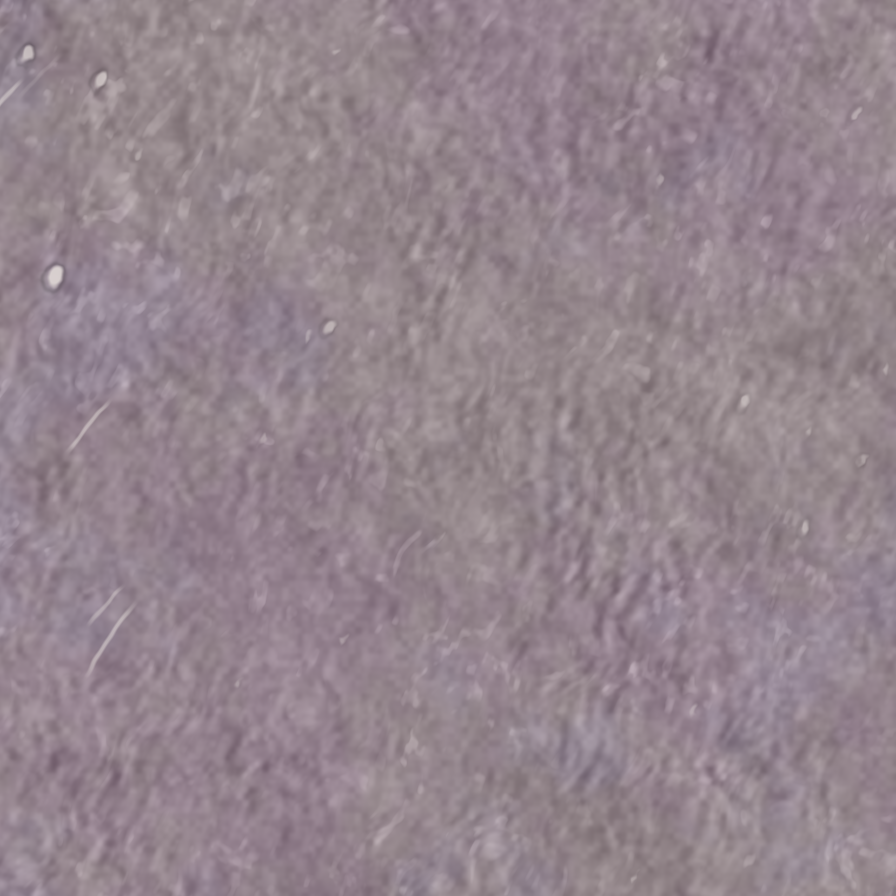
Reproduce this texture procedurally as a Shadertoy shader.

```glsl
// Weathered mauve stone: broad grey, violet and blue stains under soft mottling,
// with a slanted embossed grain, pale crumbs, a few chips and thin scratches.
// Value noise gives the stains and grain; hashed cells and a loop place the marks.

#define GRAIN_SCALE 80.0
#define GRAIN_TILT -0.42
#define GRAIN_DEPTH 0.046
#define MOTTLE_DEPTH 0.050
#define FINE_DEPTH 0.026
#define CRUMB_DEPTH 0.085
#define CHIP_CELLS 11.0
#define CHIP_SHARE 0.22
#define SCRATCH_COUNT 5
#define GREY vec3(0.583, 0.532, 0.546)
#define VIOLET vec3(0.573, 0.500, 0.552)
#define BLUE vec3(0.575, 0.530, 0.598)

const vec3 PALE = vec3(0.88, 0.85, 0.84);

float hash(vec2 p) {
    vec3 q = fract(p.xyx * 0.1031);
    q += dot(q, q.yzx + 33.33);
    return fract((q.x + q.y) * q.z);
}

mat2 rotation(float angle) {
    float c = cos(angle), s = sin(angle);
    return mat2(c, -s, s, c);
}

// Smooth value noise from -1 to 1.
float noise(vec2 p) {
    vec2 cell = floor(p), f = fract(p);
    f = f * f * f * (f * (f * 6.0 - 15.0) + 10.0);
    float low = mix(hash(cell), hash(cell + vec2(1, 0)), f.x);
    float high = mix(hash(cell + vec2(0, 1)), hash(cell + vec2(1, 1)), f.x);
    return mix(low, high, f.y) * 2.0 - 1.0;
}

float fbm(vec2 p) {
    float sum = 0.0, weight = 0.55;
    for (int i = 0; i < 4; i++) {
        sum += weight * noise(p);
        p = rotation(0.65) * p * 2.03 + 17.3;
        weight *= 0.55;
    }
    return sum;
}

// Slanted grain coordinates, gently warped so that no rows show.
vec2 grainSpace(vec2 uv) {
    vec2 warp = vec2(noise(uv * 19.0 + 5.0), noise(uv * 19.0 + 41.0));
    return rotation(GRAIN_TILT) * (uv + 0.010 * warp) * vec2(1.0, 0.62);
}

// Embossed grain: the difference of two shifted noises, in patches.
float grain(vec2 uv) {
    vec2 p = grainSpace(uv) * GRAIN_SCALE;
    float relief = noise(p + 60.0) - noise(p + vec2(60.7, 60.4));
    relief += 0.65 * noise(p * 1.7 + 130.0);
    float patches = 0.85 + 0.8 * fbm(uv * 6.0 + 71.0);
    return relief * clamp(patches, 0.35, 1.5);
}

// Small pale crumbs, gathered in loose groups.
float crumbs(vec2 uv) {
    vec2 p = grainSpace(uv) * 74.0;
    float shape = noise(p + 207.0) + 0.4 * noise(p * 2.3 + 311.0);
    float groups = smoothstep(-0.45, 0.45, fbm(uv * 8.0 + 53.0));
    return smoothstep(0.4, 1.1, shape) * mix(0.25, 1.0, groups);
}

// Ragged chips scattered in cells; x is the chip, y its dark lower-left shade.
vec2 chips(vec2 uv, float pixel) {
    vec2 marks = vec2(0.0), home = floor(uv * CHIP_CELLS);
    vec2 ragged = 0.0035 * vec2(noise(uv * 130.0), noise(uv * 130.0 + 90.0));
    for (int j = -1; j <= 1; j++)
    for (int i = -1; i <= 1; i++) {
        vec2 cell = home + vec2(i, j) + 50.0;
        if (hash(cell + 7.7) > CHIP_SHARE) continue;
        vec2 centre = (cell - 50.0 + vec2(hash(cell + 1.3), hash(cell + 2.9))) / CHIP_CELLS;
        float rank = pow(hash(cell + 9.1), 7.0);
        float radius = mix(0.0045, 0.0105, rank);
        vec2 d = rotation(GRAIN_TILT + hash(cell + 4.4) - 0.5) * (uv - centre);
        d = d * vec2(mix(1.6, 1.1, rank), 0.85) + ragged * (1.0 - 0.7 * rank);
        float soft = max(0.003, pixel);
        float body = 1.0 - smoothstep(-soft, soft, length(d) - radius);
        float shade = exp(-pow((length(d + 0.002) - radius - 0.004) / 0.003, 2.0));
        marks = max(marks, vec2(body * mix(0.35, 1.0, rank), shade * mix(0.05, 0.7, rank)));
    }
    return marks;
}

// Thin, tapering diagonal scratches along the left side.
float scratches(vec2 uv, float pixel) {
    float mark = 0.0;
    for (int i = 0; i < SCRATCH_COUNT; i++) {
        vec2 id = vec2(float(i) + 3.0, 19.0);
        vec2 centre = vec2(0.3 * pow(hash(id), 2.0), hash(id + 5.2));
        vec2 d = rotation(0.87 + 0.25 * (hash(id + 8.6) - 0.5)) * (uv - centre);
        d.y += 0.8 * d.x * d.x + 0.0012 * noise(uv * 60.0);
        float halfLength = mix(0.025, 0.06, hash(id + 3.7));
        float taper = 1.0 - smoothstep(0.5, 1.0, abs(d.x) / halfLength);
        float line = 1.0 - smoothstep(0.0006, 0.0026 + pixel, abs(d.y));
        mark = max(mark, line * taper * mix(0.1, 0.6, hash(id + 6.1)));
    }
    return mark;
}

void mainImage(out vec4 fragColor, in vec2 fragCoord) {
    float pixel = 1.0 / min(iResolution.x, iResolution.y);
    vec2 uv = fragCoord * pixel;

    // Broad stains, with finer hue flecks.
    float stain = fbm(uv * 3.6 + 11.0) + 0.25 * noise(uv * 38.0 + 19.0);
    float cool = fbm(uv * 6.5 + 29.0);
    vec3 color = mix(GREY, VIOLET, smoothstep(-0.5, 0.5, stain));
    color = mix(color, BLUE, 0.6 * smoothstep(0.15, 0.7, cool));

    // Mottling, grain and crumbs.
    float light = MOTTLE_DEPTH * fbm(uv * 15.0 + 83.0);
    light += GRAIN_DEPTH * grain(uv) + FINE_DEPTH * noise(uv * 135.0 + 37.0);
    light += CRUMB_DEPTH * crumbs(uv);
    color += light * vec3(1.0, 1.03, 1.0);

    // Chips and scratches.
    vec2 chip = chips(uv, pixel);
    color *= 1.0 - 0.3 * chip.y;
    color = mix(color, PALE, max(chip.x, scratches(uv, pixel)));
    fragColor = vec4(clamp(color, 0.0, 1.0), 1.0);
}
```
